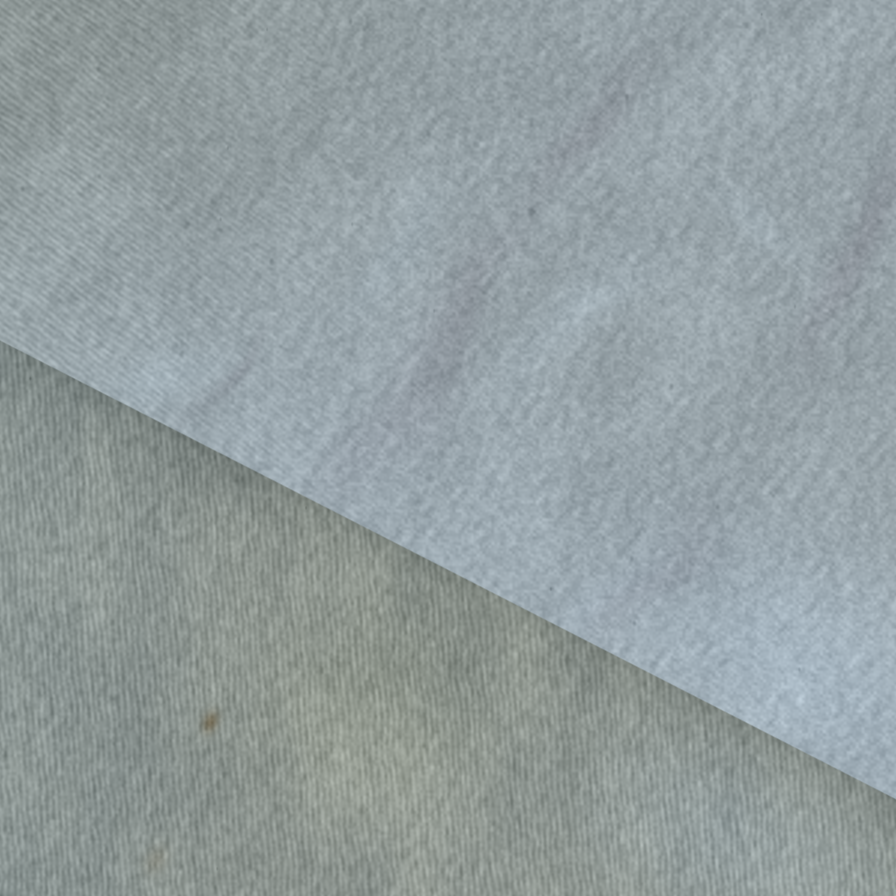
Give the GLSL for this texture, as a Shadertoy shader.

```glsl
// Two overlapping sheets of worn blue-grey cloth: a pale one folded diagonally
// over a darker one. Broad colour gradients carry soft creases and stains,
// then fibres, grit and fine ribs add the weave; a shadow lines the fold.
#define EDGE_LEFT 0.620
#define EDGE_SLOPE -0.512
#define SHADOW_WIDTH 0.050
#define SHADOW_DEPTH 0.060
#define MOTTLE 0.075
#define FIBRE 0.060
#define GRIT 0.075
#define RIB 0.024
#define RIB_COUNT 145.0
#define SPECK_CELLS 22.0

float hash(vec2 p) {
    vec3 q = fract(p.xyx * vec3(0.1031, 0.1030, 0.0973));
    q += dot(q, q.yzx + 33.33);
    return fract((q.x + q.y) * q.z);
}

float noise(vec2 p) {
    vec2 i = floor(p), f = fract(p);
    f = f * f * (3.0 - 2.0 * f);
    return mix(mix(hash(i), hash(i + vec2(1, 0)), f.x),
               mix(hash(i + vec2(0, 1)), hash(i + vec2(1, 1)), f.x), f.y);
}

float fbm(vec2 p) {
    float sum = 0.0, amp = 0.5;
    for (int i = 0; i < 5; i++) {
        sum += amp * noise(p);
        p = mat2(1.6, 1.2, -1.2, 1.6) * p + 7.3;
        amp *= 0.5;
    }
    return sum;
}

vec2 turn(vec2 p, float a) {
    return vec2(cos(a) * p.x + sin(a) * p.y, cos(a) * p.y - sin(a) * p.x);
}

// Soft elliptical patch, its long axis at the given angle
float patchAt(vec2 p, vec2 centre, vec2 radii, float angle) {
    vec2 d = turn(p - centre, angle) / radii;
    return exp(-dot(d, d));
}

// Sparse dark flecks, at most one in each cell
float specks(vec2 p) {
    vec2 g = p * SPECK_CELLS, cell = floor(g);
    vec2 centre = 0.25 + 0.5 * vec2(hash(cell + 3.1), hash(cell + 8.7));
    float size = mix(0.05, 0.12, hash(cell + 5.2));
    float d = length((fract(g) - centre) * vec2(1.2, 0.8));
    return step(0.92, hash(cell + 1.4)) * (1.0 - smoothstep(0.0, size, d));
}

// Threads along one angle: broken fibres plus wavering ribs
float weave(vec2 p, float angle, float ribs) {
    vec2 q = turn(p, angle);
    float waver = noise(p * 24.0) * 3.0 + noise(p * 65.0) * 2.2;
    float fibre = noise(q * vec2(95.0, 270.0)) + 0.6 * noise(q * vec2(190.0, 320.0) + 9.0) - 0.8;
    return FIBRE * fibre * (0.4 + 0.6 * ribs) + RIB * ribs * sin(q.y * RIB_COUNT * 6.2832 + waver);
}

// Small bumps lit from the upper left
float grit(vec2 p) {
    vec2 q = turn(p, 0.85) * vec2(75.0, 120.0);
    float relief = noise(q) - noise(q + vec2(0.2, -0.6));
    return GRIT * (0.55 * relief + 0.6 * (noise(p * 300.0) - 0.5) + 0.3 * (noise(p * 150.0 + 5.0) - 0.5));
}

vec3 upperSheet(vec2 p) {
    vec3 col = mix(vec3(0.550, 0.588, 0.583), vec3(0.594, 0.640, 0.662),
                   smoothstep(-0.15, 0.80, p.x + 0.75 * (1.0 - p.y)));
    float low = 1.0 - smoothstep(0.0, 0.38, p.y - EDGE_LEFT - EDGE_SLOPE * p.x);
    col += vec3(0.020, 0.026, 0.035) * low;
    col += vec3(0.030, 0.040, 0.054) * patchAt(p, vec2(0.91, 0.25), vec2(0.20, 0.12), -0.5);

    // Pale raised folds
    vec2 w = p + 0.035 * (vec2(noise(p * 16.0), noise(p * 16.0 + 31.0)) - 0.5);
    float light = patchAt(w, vec2(0.45, 0.72), vec2(0.10, 0.030), 0.9)
                + patchAt(w, vec2(0.65, 0.66), vec2(0.10, 0.027), 0.8)
                + patchAt(w, vec2(0.18, 0.57), vec2(0.07, 0.030), 0.4)
                + 0.7 * patchAt(w, vec2(0.85, 0.75), vec2(0.06, 0.024), -0.7)
                + 0.7 * patchAt(w, vec2(0.67, 0.33), vec2(0.07, 0.022), 0.9);
    col += vec3(0.036, 0.042, 0.048) * light;

    // Dark diagonal creases
    float dark = patchAt(w, vec2(0.51, 0.65), vec2(0.10, 0.032), 1.0)
               + 0.7 * patchAt(w, vec2(0.43, 0.52), vec2(0.09, 0.038), 0.9)
               + patchAt(w, vec2(0.66, 0.85), vec2(0.09, 0.023), 0.95)
               + 1.2 * patchAt(w, vec2(0.96, 0.73), vec2(0.13, 0.024), 1.13)
               + 0.8 * patchAt(w, vec2(0.26, 0.58), vec2(0.06, 0.010), 0.85)
               + 0.7 * patchAt(w, vec2(0.73, 0.36), vec2(0.09, 0.035), 0.8);
    col -= vec3(0.042, 0.055, 0.050) * dark;

    float mottle = fbm(turn(p, 0.85) * vec2(9.0, 16.0)) - 0.48;
    col += MOTTLE * mottle * vec3(1.0, 1.05, 1.1);
    float ribs = mix(1.0, 0.2, smoothstep(0.0, 0.5, p.x));
    return col + weave(p, -0.65, ribs) + grit(p) * mix(1.0, 1.5, smoothstep(0.0, 0.5, p.x));
}

vec3 lowerSheet(vec2 p, float below) {
    vec3 col = mix(vec3(0.540, 0.580, 0.572), vec3(0.560, 0.590, 0.568), smoothstep(0.0, 0.35, p.x));
    col += vec3(0.025, 0.038, 0.060) * patchAt(p, vec2(0.83, 0.06), vec2(0.18, 0.10), -0.4);
    col += vec3(0.012, 0.010, -0.008) * patchAt(p, vec2(0.42, 0.22), vec2(0.15, 0.12), 0.0);
    col -= vec3(0.030) * patchAt(p, vec2(0.64, 0.12), vec2(0.10, 0.025), 1.4);
    float mottle = fbm(p * vec2(17.0, 8.0) + 4.0) - 0.48;
    col += 1.3 * MOTTLE * mottle * vec3(1.05, 1.0, 0.85);
    col += 1.25 * weave(p, 1.65, 1.0) + grit(p);
    col -= SHADOW_DEPTH * exp(-below / SHADOW_WIDTH) + 0.03 * exp(-below / 0.006);

    // Rust stains
    col -= vec3(0.11, 0.17, 0.23) * patchAt(p, vec2(0.235, 0.194), vec2(0.012, 0.008), 1.2);
    col -= vec3(0.02, 0.04, 0.06) * patchAt(p, vec2(0.174, 0.040), vec2(0.016, 0.012), 1.0);
    return col;
}

void mainImage(out vec4 fragColor, in vec2 fragCoord) {
    vec2 p = fragCoord / iResolution.xy;
    float side = (p.y - EDGE_LEFT - EDGE_SLOPE * p.x) / length(vec2(1.0, EDGE_SLOPE));
    float aa = 1.1 / iResolution.y;
    vec3 col = mix(lowerSheet(p, max(-side, 0.0)), upperSheet(p), smoothstep(-aa, aa, side));
    col -= 0.08 * specks(p) + 0.16 * patchAt(p, vec2(0.593, 0.763), vec2(0.006, 0.004), 1.2);
    fragColor = vec4(clamp(col, 0.0, 1.0), 1.0);
}
```
